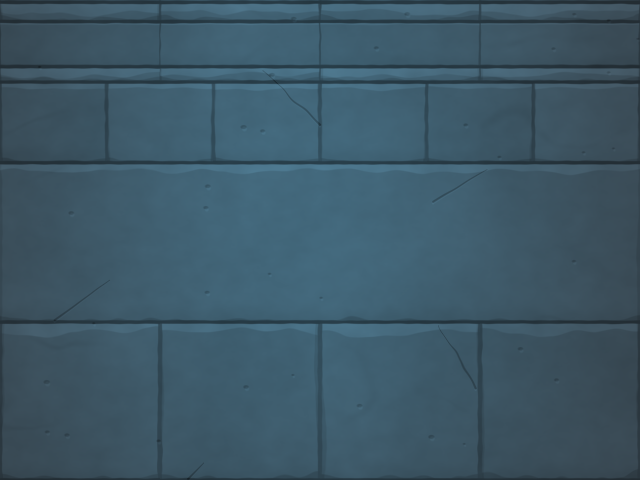
This texture is drawn by a Shadertoy shader. Its source:

```glsl
// Dim blue stone wall: trim, panels, ledge, six bricks, one long slab and four blocks.

const vec3 SHADE_STONE = vec3(0.225, 0.285, 0.325);
const vec3 GLOW_STONE = vec3(0.262, 0.410, 0.488);
const float WALL_WIDTH = 4.0 / 3.0;

vec2 hash2(vec2 p) {
    vec3 q = fract(vec3(p.xyx) * vec3(0.1031, 0.1030, 0.0973));
    q += dot(q, q.yzx + 33.33);
    return fract((q.xx + q.yz) * q.zy);
}

float cornerSlope(vec2 cell, vec2 f, vec2 corner) {
    return dot(hash2(cell + corner) * 2.0 - 1.0, f - corner);
}

float gradientNoise(vec2 p) {
    vec2 i = floor(p), f = fract(p);
    vec2 u = f * f * f * (f * (f * 6.0 - 15.0) + 10.0);
    float low = mix(cornerSlope(i, f, vec2(0, 0)), cornerSlope(i, f, vec2(1, 0)), u.x);
    float high = mix(cornerSlope(i, f, vec2(0, 1)), cornerSlope(i, f, vec2(1, 1)), u.x);
    return mix(low, high, u.y);
}

float fbm(vec2 p) {
    float sum = 0.0, gain = 0.6;
    for (int i = 0; i < 4; i++) {
        sum += gain * gradientNoise(p);
        p = mat2(1.6, 1.2, -1.2, 1.6) * p + 7.3;
        gain *= 0.5;
    }
    return sum;
}

// 1 inside a border of the given width, fading over a soft edge
float border(float dist, float width, float soft) {
    return 1.0 - smoothstep(width - soft, width + soft, dist);
}

// Relative brightness of one row of stones; zero outside the row
float course(vec2 p, float bottom, float top, float count, float gap, float bevel, float lift) {
    if (p.y < bottom || p.y >= top) return 0.0;
    float width = WALL_WIDTH / count;
    float id = floor(p.x / width);
    vec2 seed = vec2(id * 3.7, bottom * 91.0);
    float wobble = 0.003 * gradientNoise(p * 38.0 + seed);
    float left = p.x - id * width + wobble;
    float right = width - (p.x - id * width) - wobble;
    float below = p.y - bottom + wobble * 0.5;
    float above = top - p.y + wobble * 0.5;
    float side = min(left, right);

    // Chiselled rims: lit above, dim below, worn towards the corners
    float wear = 0.7 + 1.1 * gradientNoise(p * vec2(13.0, 5.0) + seed);
    float corner = 0.4 * border(side, 0.025, 0.025);
    float topRim = border(above, 0.005 + bevel * max(wear, 0.15), 0.002);
    float chip = max(gradientNoise(p * vec2(17.0, 9.0) - seed), 0.0) + corner;
    float lowRim = border(below, 0.004 + bevel * chip, 0.002);
    float sideRim = border(side, gap + bevel * 0.6 * max(wear - 0.55, 0.0), 0.002);
    float tone = lift + 0.06 * (hash2(seed + 5.0).x - 0.5);
    tone += 0.17 * topRim * (0.8 + 0.5 * gradientNoise(p * 21.0));
    tone -= 0.13 * lowRim + 0.09 * sideRim;
    tone -= 0.05 * border(below, 0.02, 0.02);

    // Mortar lines
    float sideJoint = border(side, gap, 0.0018) * step(1.5, count);
    float bedJoint = border(min(below, above), 0.0035, 0.0018);
    tone = mix(tone, -0.27, sideJoint * 0.85);
    return mix(tone, -0.40, bedJoint);
}

// Tapered crack with a lit lip beside it
float crack(vec2 p, vec2 a, vec2 b) {
    p += 0.007 * gradientNoise(p * 24.0);
    vec2 along = b - a;
    float t = clamp(dot(p - a, along) / dot(along, along), 0.0, 1.0);
    vec2 offset = p - a - along * t;
    float thin = 0.0022 * (0.35 + 0.65 * t);
    float lip = border(length(offset + vec2(0.0, 0.003)), thin, 0.0015);
    return 0.10 * lip - 0.24 * border(length(offset), thin, 0.0015);
}

// Sparse pits, one candidate per cell
float pits(vec2 p, float scale) {
    vec2 cell = floor(p * scale);
    vec2 offset = (fract(p * scale) - 0.25 - 0.5 * hash2(cell)) / scale;
    float radius = 0.002 + 0.003 * hash2(cell + 19.0).y;
    float present = step(0.91, hash2(cell + 41.0).x);
    float hollow = border(length(offset * vec2(0.8, 1.2)), radius, 0.002);
    float lip = border(length(offset + vec2(-0.002, 0.004)), radius, 0.002);
    return present * (0.09 * lip - 0.19 * hollow);
}

void mainImage(out vec4 fragColor, in vec2 fragCoord) {
    vec2 p = fragCoord / iResolution.xy * vec2(WALL_WIDTH, 1.0);

    // Courses from the floor up
    float tone = course(p, 0.000, 0.329, 4.0, 0.0045, 0.022, -0.01);
    tone += course(p, 0.329, 0.661, 1.0, 0.0030, 0.018, 0.0);
    tone += course(p, 0.661, 0.829, 6.0, 0.0035, 0.012, 0.0);
    tone += course(p, 0.829, 0.861, 4.0, 0.0012, 0.018, 0.05);
    tone += course(p, 0.861, 0.955, 4.0, 0.0015, 0.002, -0.01);
    tone += course(p, 0.955, 0.995, 4.0, 0.0020, 0.022, 0.03);
    tone += course(p, 0.995, 1.010, 4.0, 0.0020, 0.002, 0.0);

    // Worn surface: broad stains, fine grain and shallow flaked ridges
    vec2 warped = p + 0.08 * fbm(p * 4.0);
    float ridge = 1.0 - smoothstep(0.0, 0.06, abs(gradientNoise(warped * vec2(4.0, 7.0))));
    tone += 0.11 * fbm(p * 5.0) + 0.06 * fbm(p * vec2(22.0, 30.0));
    tone -= 0.06 * ridge * smoothstep(0.0, 0.4, fbm(p * 3.0 + 11.0));
    tone += pits(p, 17.0);

    vec4 cracks[5] = vec4[5](
        vec4(0.547, 0.852, 0.667, 0.740), vec4(1.016, 0.648, 0.903, 0.580),
        vec4(0.229, 0.417, 0.113, 0.332), vec4(0.915, 0.323, 0.993, 0.193),
        vec4(0.425, 0.036, 0.390, 0.000));
    for (int i = 0; i < 5; i++) tone += crack(p, cracks[i].xy, cracks[i].zw);

    // Soft pool of blue light
    float glow = smoothstep(0.95, 0.0, length((p - vec2(0.63, 0.58)) * vec2(1.1, 0.75)));
    vec3 stone = mix(SHADE_STONE, GLOW_STONE, glow);
    fragColor = vec4(stone * (1.0 + tone), 1.0);
}
```
